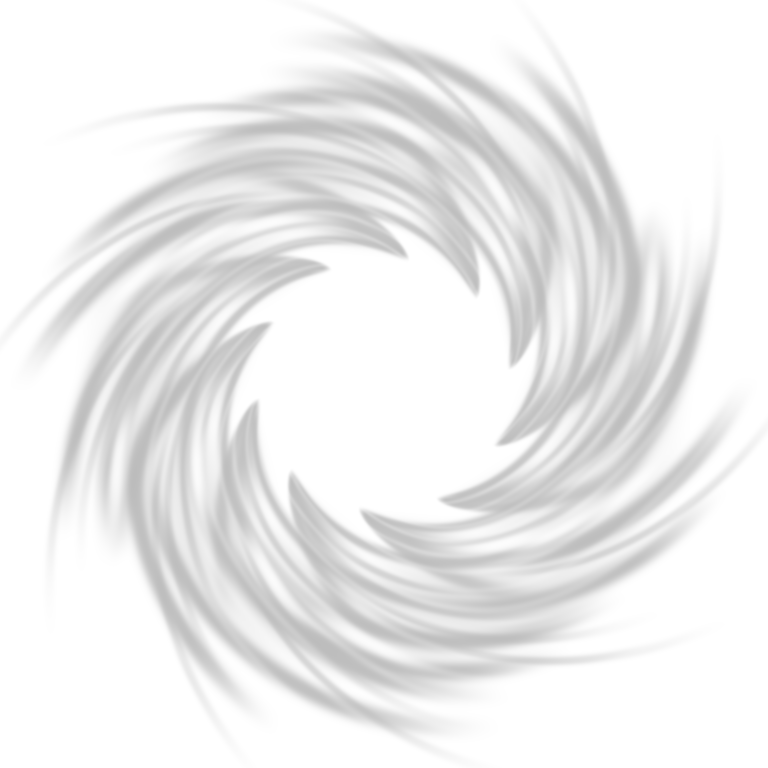
Reproduce this background procedurally as a Shadertoy shader.

```glsl
// Soft arc along a log spiral; repeats every half turn.
// path = start angle, start radius, end angle, end radius (degrees, canvas units)
// shape = start width, end width, start fade, end fade
float stroke(vec2 polar, vec4 path, vec4 shape) {
    float span = path.z - path.x;
    float t = mod(polar.x - path.x, 180.0) / span;
    float pitch = log(path.w / path.y) / radians(span);
    float spiralRadius = path.y * exp(pitch * radians(span) * t);
    float dist = (polar.y - spiralRadius) / sqrt(1.0 + pitch * pitch);
    float width = mix(shape.x, shape.y, clamp(t, 0.0, 1.0));
    float ends = smoothstep(0.0, shape.z, t) * (1.0 - smoothstep(1.0 - shape.w, 1.0, t));
    return exp(-pow(abs(dist) / width, 2.5)) * ends;
}

// Spiral arc given by its start angle, start radius, sweep and pitch
vec4 arc(float start, float radius, float sweep, float pitch) {
    return vec4(start, radius, start + sweep, radius * exp(pitch * radians(sweep)));
}

void mainImage(out vec4 fragColor, in vec2 fragCoord) {
    vec2 p = (fragCoord - 0.5 * iResolution.xy) / min(iResolution.x, iResolution.y);
    float radius = max(length(p), 0.001);
    float angle = atan(p.y, p.x + (p.x == 0.0 ? 1e-6 : 0.0));
    vec2 polar = vec2(degrees(angle), radius);

    // Pale body of the ring
    float body = smoothstep(0.21, 0.27, radius) * (1.0 - smoothstep(0.33, 0.41, radius));
    float paper = 1.0 - 0.28 * body;

    // Ten pointed blades, each with a shallow edge, a steep edge and a filled tip
    for (int i = 0; i < 5; i++) {
        float tip = 6.0 + 36.0 * float(i);
        paper *= 1.0 - 0.80 * stroke(polar, arc(tip, 0.165, 115.0, 0.342), vec4(0.004, 0.012, 0.10, 0.35));
        paper *= 1.0 - 0.75 * stroke(polar, arc(tip, 0.165, 53.0, 0.87), vec4(0.003, 0.015, 0.12, 0.35));
        paper *= 1.0 - 0.90 * stroke(polar, arc(tip, 0.165, 46.0, 0.60), vec4(0.002, 0.034, 0.10, 0.55));
        // Thin streaks fanning out inside the blade
        for (int j = 0; j < 4; j++) {
            float k = float(j);
            vec4 streak = arc(tip + 22.0 + 5.0 * k, 0.205 + 0.022 * k, 68.0, 0.42 + 0.06 * k);
            paper *= 1.0 - 0.55 * stroke(polar, streak, vec4(0.004, 0.007, 0.35, 0.45));
        }
    }

    // Long feathers sweeping to the rim
    vec4 feathers[10] = vec4[10](
        vec4(10.0, 0.315, 110.0, 0.472), vec4(25.0, 0.265, 113.0, 0.437),
        vec4(0.0, 0.310, 74.0, 0.470), vec4(50.0, 0.310, 126.0, 0.422),
        vec4(60.0, 0.278, 140.0, 0.413), vec4(-30.0, 0.265, 34.0, 0.425),
        vec4(-35.0, 0.295, 27.0, 0.460), vec4(-60.0, 0.270, 2.0, 0.478),
        vec4(-85.0, 0.277, -16.0, 0.460), vec4(-12.0, 0.230, 35.0, 0.418));
    for (int i = 0; i < 10; i++) {
        paper *= 1.0 - 0.92 * stroke(polar, feathers[i], vec4(0.013, 0.013, 0.35, 0.30));
    }

    // Bright slits between the feathers
    vec4 slits[7] = vec4[7](
        vec4(42.0, 0.248, 74.0, 0.328), vec4(70.0, 0.295, 103.0, 0.385),
        vec4(0.0, 0.320, 33.0, 0.410), vec4(-40.0, 0.305, -7.0, 0.398),
        vec4(-58.0, 0.262, -24.0, 0.334), vec4(-70.0, 0.232, -36.0, 0.292),
        vec4(8.0, 0.238, 42.0, 0.300));
    float ink = 1.0 - paper;
    for (int i = 0; i < 7; i++) {
        ink *= 1.0 - 0.85 * stroke(polar, slits[i], vec4(0.008, 0.010, 0.45, 0.45));
    }

    // Fine grain following the swirl
    float grain = 0.5 + 0.5 * sin(30.0 * (angle - 2.3 * log(radius)) + 2.0 * sin(4.0 * angle));
    ink *= 1.0 - 0.22 * pow(grain, 3.0);

    fragColor = vec4(mix(vec3(1.0), vec3(0.735), ink), 1.0);
}
```
